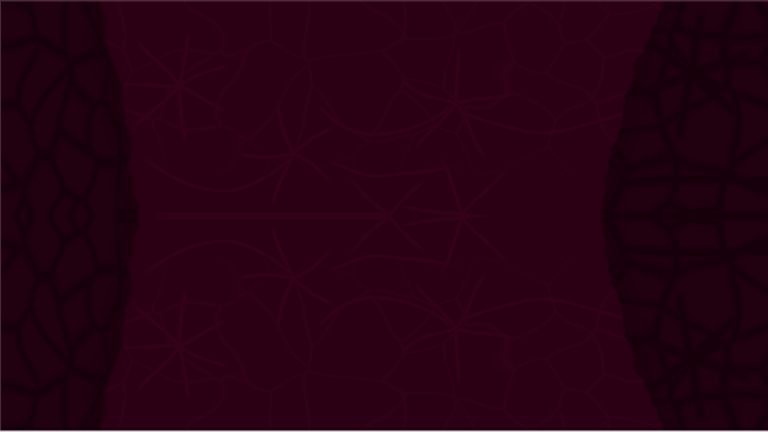
Give the GLSL for this background, as a WebGL 2 fragment shader.

```glsl
#version 300 es
precision highp float;
// Dark wine membrane with faint veins, framed by two darker cracked walls.
// The lower half mirrors the upper; veins are warped Voronoi borders, arcs
// and spoked hubs, and each wall is a curved edge roughened by noise.
uniform vec2 u_resolution;
out vec4 fragColor;

const vec3 MEMBRANE = vec3(0.168, 0.0, 0.082);
const vec3 VEIN = vec3(0.212, 0.006, 0.102);
const vec3 WALL = vec3(0.128, 0.0, 0.058);
const vec3 CRACK = vec3(0.085, 0.0, 0.038);
const vec3 TOP_LINE = vec3(0.36, 0.20, 0.28);
const vec3 FOOT_LINE = vec3(0.84, 0.80, 0.82);

vec2 hash2(vec2 p) {
    p = vec2(dot(p, vec2(127.1, 311.7)), dot(p, vec2(269.5, 183.3)));
    return fract(sin(p) * 43758.55);
}

float gradientCorner(vec2 cell, vec2 local, vec2 corner) {
    return dot(hash2(cell + corner) * 2.0 - 1.0, local - corner);
}

float gradientNoise(vec2 p) {
    vec2 i = floor(p), f = fract(p);
    vec2 u = f * f * (3.0 - 2.0 * f);
    float low = mix(gradientCorner(i, f, vec2(0, 0)), gradientCorner(i, f, vec2(1, 0)), u.x);
    float high = mix(gradientCorner(i, f, vec2(0, 1)), gradientCorner(i, f, vec2(1, 1)), u.x);
    return mix(low, high, u.y);
}

vec2 warp(vec2 p, float frequency, float amount) {
    vec2 q = p * frequency;
    return p + amount * vec2(gradientNoise(q), gradientNoise(q + 19.7));
}

// Distance to the nearest border between Voronoi cells
float cellBorder(vec2 p) {
    vec2 base = floor(p), local = fract(p);
    vec2 nearest = vec2(0.0);
    float best = 9.0;
    for (int y = -1; y <= 1; y++)
    for (int x = -1; x <= 1; x++) {
        vec2 g = vec2(x, y);
        vec2 r = g + hash2(base + g) - local;
        if (dot(r, r) < best) { best = dot(r, r); nearest = r; }
    }
    float border = 9.0;
    for (int y = -2; y <= 2; y++)
    for (int x = -2; x <= 2; x++) {
        vec2 g = vec2(x, y);
        vec2 r = g + hash2(base + g) - local;
        vec2 d = r - nearest;
        if (dot(d, d) > 0.0001) border = min(border, dot(0.5 * (r + nearest), normalize(d)));
    }
    return border;
}

float stroke(float d, float width, float soft) {
    return 1.0 - smoothstep(width - soft, width + soft, abs(d));
}

// Parabolic vein that fades out at both ends
float arcVein(vec2 p, vec2 apex, float bend, float halfSpan, float width) {
    float dx = p.x - apex.x;
    float d = (p.y - apex.y - bend * dx * dx) / sqrt(1.0 + 4.0 * bend * bend * dx * dx);
    return stroke(d, width, width * 0.7) * (1.0 - smoothstep(halfSpan * 0.85, halfSpan, abs(dx)));
}

// Evenly turned veins leaving one hub
float spokes(vec2 p, vec2 hub, float count, float turn, float reach, float width) {
    vec2 q = p - hub;
    float r = length(q), sector = 6.2832 / count;
    float angle = mod(atan(q.y, q.x) - turn + 0.5 * sector, sector) - 0.5 * sector;
    return stroke(r * sin(angle), width, width * 0.7) * (1.0 - smoothstep(reach * 0.8, reach, r));
}

// Wall reach from its side of the canvas, widest at mid height
float wallReach(float v, float widest, float taper, float seed) {
    float rough = gradientNoise(vec2(v * 14.0, seed)) + 0.6 * gradientNoise(vec2(v * 41.0, seed + 4.3));
    return widest - taper * pow(2.0 * v, 1.5) + 0.020 * rough;
}

vec3 wallColor(float border, float extra, float depth) {
    float crack = 1.0 - smoothstep(0.01, 0.17, border);
    float rim = 0.5 * (1.0 - smoothstep(0.0, 0.06, depth));
    return mix(WALL, CRACK, max(max(crack, extra) * 0.9, rim));
}

void main() {
    vec2 p = gl_FragCoord.xy / u_resolution.y;
    float aspect = u_resolution.x / u_resolution.y;
    vec2 m = vec2(p.x, abs(p.y - 0.5));

    // Fine veins, densest away from the mirror line
    float border = cellBorder(warp(m, 6.0, 0.11) * vec2(7.0, 8.0) + 3.0);
    float veins = 0.6 * stroke(border, 0.03, 0.025) * smoothstep(0.06, 0.2, m.y);

    // Sweeping veins and hubs
    vec2 s = warp(m, 8.0, 0.025);
    veins = max(veins, arcVein(m, vec2(0.63, 0.004), 0.0, 0.29, 0.004));
    veins = max(veins, arcVein(s, vec2(0.51, 0.058), 2.8, 0.18, 0.004));
    veins = max(veins, arcVein(s, vec2(0.89, 0.193), 2.5, 0.16, 0.004));
    veins = max(veins, arcVein(s, vec2(0.90, 0.095), 1.0, 0.14, 0.004));
    veins = max(veins, arcVein(s, vec2(1.25, 0.200), 1.0, 0.20, 0.004));
    veins = max(veins, spokes(s, vec2(0.902, 0.003), 4.0, 0.79, 0.12, 0.004));
    veins = max(veins, spokes(s, vec2(1.075, 0.003), 6.0, 0.90, 0.15, 0.004));
    veins = max(veins, spokes(s, vec2(0.675, 0.140), 5.0, 0.60, 0.13, 0.004));
    veins = max(veins, spokes(s, vec2(1.055, 0.256), 5.0, 0.20, 0.15, 0.004));
    veins = max(veins, spokes(s, vec2(0.406, 0.300), 7.0, 0.40, 0.14, 0.004));
    vec3 color = mix(MEMBRANE, VEIN, veins * 0.75);

    // Side walls, the right one split by a level crack and hubs
    float leftDepth = wallReach(m.y, 0.318, 0.090, 2.3) - p.x;
    float rightDepth = wallReach(m.y, 0.386, 0.147, 8.6) - (aspect - p.x);
    vec2 w = vec2(p.x - aspect, m.y);
    float split = max(arcVein(w, vec2(-0.18, 0.0), 0.0, 0.20, 0.009), arcVein(w, vec2(-0.16, 0.085), -0.3, 0.2, 0.010));
    split = max(split, spokes(w, vec2(-0.18, 0.326), 6.0, 0.35, 0.16, 0.010));
    vec2 cracked = warp(m, 7.0, 0.04);
    vec3 leftWall = wallColor(cellBorder(cracked * vec2(14.0, 8.0)), 0.0, leftDepth);
    vec3 rightWall = wallColor(cellBorder(cracked * 9.0), split, rightDepth);
    color = mix(color, leftWall, smoothstep(-0.008, 0.006, leftDepth));
    color = mix(color, rightWall, smoothstep(-0.006, 0.005, rightDepth));

    // Shadowed foot and hairline frame
    color *= mix(0.65, 1.0, smoothstep(0.005, 0.013, p.y));
    color = mix(color, TOP_LINE, 0.8 * (1.0 - smoothstep(0.002, 0.005, min(1.0 - p.y, p.x + 0.001))));
    color = mix(color, FOOT_LINE, 1.0 - smoothstep(0.002, 0.005, p.y));
    fragColor = vec4(color, 1.0);
}
```
